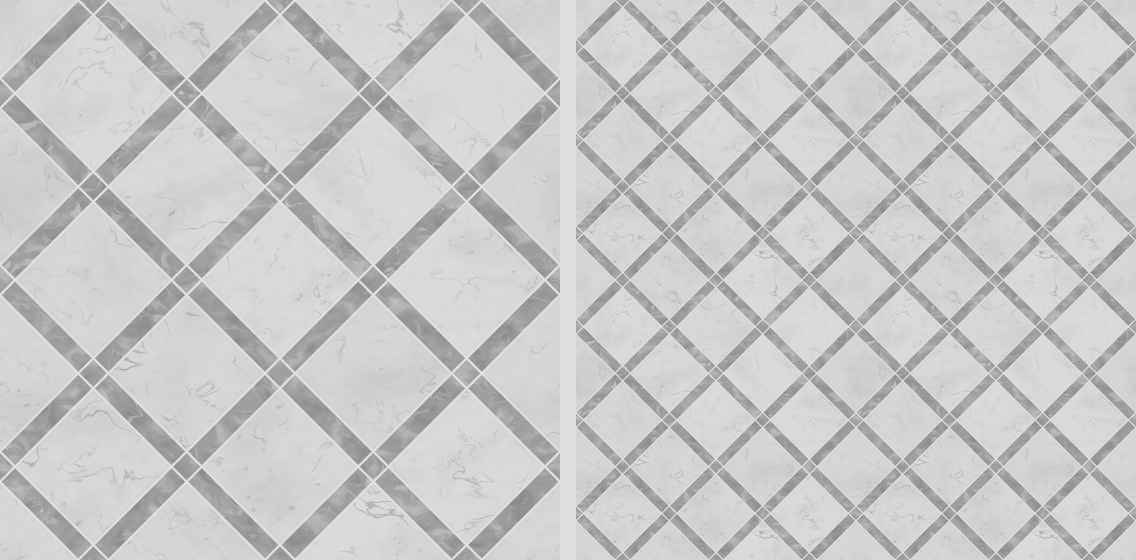
Left: one tile. Right: repeated 2 by 2.
Reproduce this texture procedurally as a WebGL 1 fragment shader.

```glsl
precision highp float;
// Diagonal floor of pale veined marble tiles framed by grey marble strips and light grout.
uniform vec2 u_resolution;

const float REPEATS = 3.0;        // lattice periods across and down
const float STRIP_HALF = 0.081;   // half width of a strip, in lattice units
const float GROUT_HALF = 0.009;   // half width of a grout line
const float EDGE_SHADE = 0.035;   // darkening of the stone beside the grout
const float VEIN_TILT = 0.65;     // largest turn of the veins, in radians
const vec3 PALE_STONE = vec3(0.845);
const vec3 PALE_CLOUD = vec3(0.79);
const vec3 PALE_VEIN = vec3(0.64);
const vec3 GREY_STONE = vec3(0.615);
const vec3 GREY_DEEP = vec3(0.55);
const vec3 GREY_CLOUD = vec3(0.71);
const vec3 GREY_VEIN = vec3(0.80);
const vec3 GROUT = vec3(0.885);

float hash(vec2 p) {
  return fract(sin(dot(p, vec2(127.1, 311.7))) * 43758.5453);
}

vec2 hash2(vec2 p) {
  return vec2(hash(p), hash(p + 19.7));
}

// Gradient noise, roughly -0.6 to 0.6
float corner(vec2 cell, vec2 offset) {
  float angle = 6.28318 * hash(cell);
  return dot(vec2(cos(angle), sin(angle)), offset);
}

float noise(vec2 p) {
  vec2 i = floor(p), f = p - i;
  vec2 s = f * f * f * (f * (f * 6.0 - 15.0) + 10.0);
  vec2 e = vec2(1.0, 0.0);
  float low = mix(corner(i, f), corner(i + e, f - e), s.x);
  float high = mix(corner(i + e.yx, f - e.yx), corner(i + 1.0, f - 1.0), s.x);
  return mix(low, high, s.y);
}

float fbm(vec2 p) {
  float sum = 0.0, amp = 1.0;
  for (int k = 0; k < 5; k++) {
    sum += amp * noise(p);
    p = mat2(1.6, 1.2, -1.2, 1.6) * p + 7.3;
    amp *= 0.5;
  }
  return sum;
}

// Thin crease along the zero line of the noise
float vein(vec2 p, float width) {
  return 1.0 - smoothstep(0.0, width, abs(fbm(p)));
}

vec3 paleMarble(vec2 p, float strength) {
  vec2 warped = p + 0.10 * vec2(noise(p * 5.0), noise(p * 5.0 + 31.0));
  float cloud = fbm(p * 2.6 + 11.0);
  float patches = smoothstep(-0.12, 0.4, noise(p * 4.5 + 5.0));
  float mainVein = vein(warped * 2.3, 0.035) * patches;
  float sideVein = vein(warped * 4.2 + 43.0, 0.045) * smoothstep(-0.05, 0.4, noise(p * 6.0 + 71.0));
  float fleck = smoothstep(0.50, 0.62, fbm(p * vec2(14.0, 20.0) + 83.0)) * smoothstep(-0.1, 0.3, cloud);
  vec3 stone = mix(PALE_STONE, PALE_CLOUD, 0.65 * smoothstep(-0.15, 0.75, cloud));
  stone += 0.014 * fbm(p * 16.0);
  float marks = 0.75 * mainVein + 0.5 * sideVein + 0.5 * fleck;
  return mix(stone, PALE_VEIN, min(marks * strength, 0.85));
}

vec3 greyMarble(vec2 p, float strength) {
  vec2 warped = p + 0.07 * vec2(noise(p * 9.0), noise(p * 9.0 + 31.0));
  float cloud = fbm(warped * 7.0 + 11.0);
  float patches = smoothstep(-0.15, 0.3, noise(p * 6.0 + 5.0));
  float bright = vein(warped * 4.5, 0.07) * patches;
  float hair = vein(warped * 9.0 + 43.0, 0.07) * smoothstep(-0.2, 0.3, noise(p * 8.0 + 71.0));
  float blot = smoothstep(0.42, 0.60, fbm(warped * 8.0 + 83.0));
  vec3 stone = mix(GREY_STONE, GREY_CLOUD, smoothstep(0.0, 0.6, cloud));
  stone = mix(stone, GREY_DEEP, 0.8 * smoothstep(0.05, 0.6, -cloud));
  stone += 0.03 * fbm(p * 24.0);
  float marks = 0.7 * bright + 0.35 * hair + 0.6 * blot;
  return mix(stone, GREY_VEIN, min(marks * strength, 0.9));
}

void main() {
  // Diagonal lattice: strips cross at half-integer coordinates
  vec2 pos = gl_FragCoord.xy / u_resolution * REPEATS;
  vec2 grid = vec2(pos.x + pos.y, pos.x - pos.y);
  vec2 fromStrip = abs(fract(grid) - 0.5);
  vec2 inStrip = step(fromStrip, vec2(STRIP_HALF));

  // Centre of this tile, strip or crossing, and a seed that wraps with the canvas
  vec2 centre = mix(floor(grid + 0.5), floor(grid) + 0.5, inStrip);
  vec2 doubled = 2.0 * vec2(centre.x + centre.y, centre.x - centre.y);
  vec2 key = floor(mod(doubled + 0.5, 4.0 * REPEATS));
  vec2 seed = hash2(key + 3.0);

  // Stone in local coordinates, turned and shifted for each piece
  vec2 q = grid - centre;
  vec2 local = 0.5 * vec2(q.x + q.y, q.x - q.y);
  float turn = VEIN_TILT * (2.0 * hash(key + 8.0) - 1.0);
  local = mat2(cos(turn), sin(turn), -sin(turn), cos(turn)) * local;
  vec2 p = local * vec2(0.8, 1.15) + seed * 40.0;
  float strength = mix(0.45, 1.1, hash(key + 14.0));
  vec3 color;
  if (inStrip.x + inStrip.y > 0.5) color = greyMarble(p, strength);
  else color = paleMarble(p, strength);
  color += 0.02 * (hash(key + 27.0) - 0.5);

  // Grout lines along both sides of every strip
  vec2 toLine = abs(fromStrip - STRIP_HALF);
  float lineDist = min(toLine.x, toLine.y);
  float blur = 0.75 * 1.4142 * REPEATS / min(u_resolution.x, u_resolution.y);
  color -= EDGE_SHADE * (1.0 - smoothstep(GROUT_HALF, 2.2 * GROUT_HALF, lineDist));
  float grout = 1.0 - smoothstep(GROUT_HALF - blur, GROUT_HALF + blur, lineDist);
  gl_FragColor = vec4(mix(color, GROUT, grout), 1.0);
}
```
